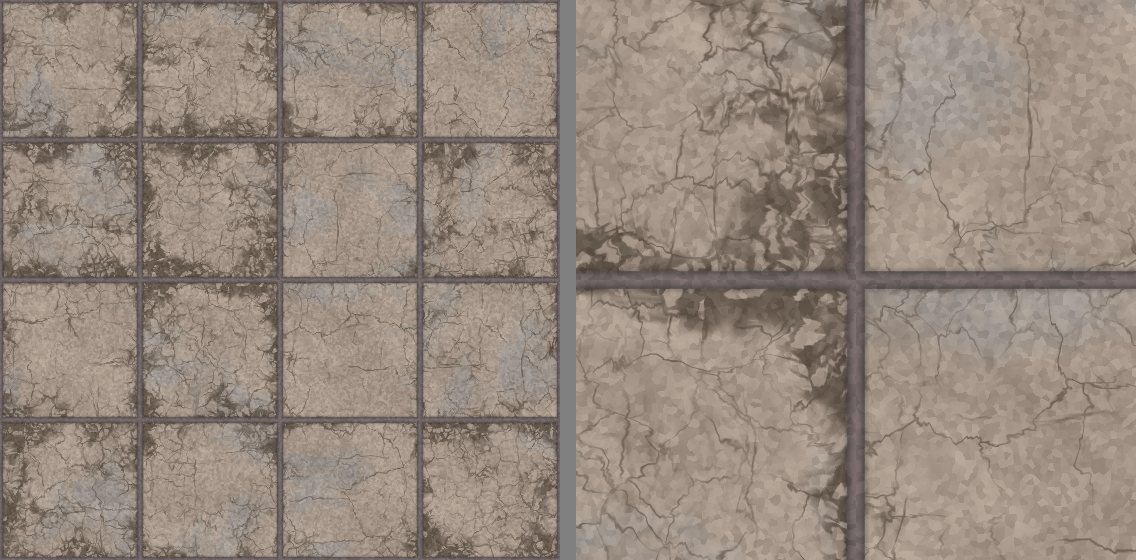
Left: the whole. Right: its middle third, enlarged.
Reproduce this texture procedurally as a Shadertoy shader.

```glsl
#define TILES 4.0
#define GROUT_HALF 0.021
#define CRACK_HALF 0.004
#define DAMAGE 0.5
#define GRAIN 0.55
#define STONE_LIGHT vec3(0.73, 0.67, 0.615)
#define STONE_DARK vec3(0.565, 0.505, 0.455)
#define SOIL vec3(0.36, 0.31, 0.265)
#define GROUT vec3(0.435, 0.39, 0.39)

vec2 hash2(vec2 p) {
    vec3 a = fract(p.xyx * vec3(0.1031, 0.1030, 0.0973));
    a += dot(a, a.yzx + 33.33);
    return fract((a.xx + a.yz) * a.zy);
}

// Layered sines, roughly -1 to 1
float mottle(vec2 p) {
    float sum = 0.0, amp = 0.5;
    for (int i = 0; i < 5; i++) {
        p = mat2(0.8, -0.6, 0.6, 0.8) * p * 1.9 + 1.7;
        p += 0.7 * sin(p.yx * 0.8);
        sum += amp * sin(p.x + 1.3 * sin(p.y));
        amp *= 0.6;
    }
    return sum;
}

// Cellular noise: x = distance to the cell border, y = random value of the cell
vec2 cells(vec2 p) {
    vec2 base = floor(p), f = fract(p), nearest = vec2(0.0), nearCell = vec2(0.0);
    float best = 8.0, border = 8.0;
    for (int k = 0; k < 9; k++) {
        vec2 o = vec2(k % 3 - 1, k / 3 - 1);
        vec2 r = o + hash2(base + o) - f;
        if (dot(r, r) < best) {
            best = dot(r, r);
            nearest = r;
            nearCell = o;
        }
    }
    for (int k = 0; k < 25; k++) {
        vec2 o = nearCell + vec2(k % 5 - 2, k / 5 - 2);
        vec2 r = o + hash2(base + o) - f;
        vec2 d = r - nearest;
        if (dot(d, d) > 1e-4)
            border = min(border, dot(0.5 * (nearest + r), normalize(d)));
    }
    return vec2(border, hash2(base + nearCell + 71.0).x);
}

float stroke(float dist, float halfWidth, float aa) {
    return 1.0 - smoothstep(0.0, halfWidth + aa, dist);
}

void mainImage(out vec4 fragColor, in vec2 fragCoord) {
    vec2 grid = TILES * fragCoord / iResolution.xy;
    float aa = 0.75 * TILES / iResolution.y;
    vec2 id = floor(grid), q = fract(grid);
    vec2 rim = min(q, 1.0 - q);
    float edge = min(rim.x, rim.y);

    // Each tile samples its own part of the noise
    vec2 seed = hash2(id + 3.0);
    vec2 p = q + 17.0 * seed + 3.0 * id;
    vec2 warp = vec2(mottle(p * 8.0), mottle(p * 8.0 + 40.0));
    vec2 w = p + 0.035 * warp;
    float damage = DAMAGE * hash2(id + 11.0).y;

    // Stone: cloudy tone, fine grain, greyish patches
    float grain = cells(p * 60.0).y - 0.5;
    float tone = 0.52 + 0.22 * mottle(p * 4.0) + 0.12 * mottle(p * 23.0) + GRAIN * grain;
    vec3 col = mix(STONE_DARK, STONE_LIGHT, tone);
    float grey = smoothstep(0.15, 0.8, mottle(p * 1.6 + 9.0));
    col = mix(col, vec3(dot(col, vec3(0.333))) * 0.97, 0.55 * grey);

    // Wear gathers along the rim and in the corners
    float field = 0.62 * exp(-7.0 * edge) + 0.2 * exp(-5.0 * length(rim))
                + 0.42 * mottle(p * 5.0 + 20.0) + damage;
    float wear = smoothstep(0.6, 1.1, field);
    float shatter = smoothstep(0.15, 0.75, field);

    // Cracks: long ones, a broken net, and nearly straight runs
    float longCrack = stroke(cells(w * 2.8).x / 2.8, CRACK_HALF, aa)
                    * smoothstep(-0.6, 0.2, mottle(p * 3.0 + 5.0));
    float netCrack = stroke(cells(w * 7.5 + 30.0).x / 7.5, CRACK_HALF + 0.006 * wear, aa) * shatter;
    vec2 runs = abs(fract((q + 0.02 * warp + 0.1 * seed) * 3.3) - 0.5) / 3.3;
    float runCrack = max(stroke(runs.x, CRACK_HALF, aa) * smoothstep(0.0, 0.6, mottle(p * 2.5 + 60.0)),
                         stroke(runs.y, CRACK_HALF, aa) * smoothstep(0.0, 0.6, mottle(p * 2.5 + 80.0)));
    float crack = max(max(0.75 * longCrack, 0.8 * netCrack), 0.7 * runCrack);
    crack *= 0.75 + 0.35 * mottle(p * 14.0);

    // Worn spots: soil with small pale chips left standing
    vec2 chip = cells(w * 19.0 + 50.0);
    float pale = smoothstep(0.06, 0.2, chip.x) * step(0.4, chip.y);
    col = mix(col, STONE_LIGHT, 0.35 * shatter * pale);
    col = mix(col, SOIL, wear * (0.85 - 0.65 * pale));
    col = mix(col, SOIL, clamp(crack, 0.0, 1.0));
    col += 0.07 * grain * wear;

    // Grout: lighter core, dark seam beside the tiles
    float seam = exp(-pow((edge - GROUT_HALF) / 0.009, 2.0));
    vec3 joint = GROUT * (1.06 - 0.12 * edge / GROUT_HALF + 0.16 * grain + 0.05 * mottle(p * 12.0));
    col = mix(joint, col, smoothstep(GROUT_HALF - aa, GROUT_HALF + aa, edge));
    col *= 1.0 - 0.17 * seam;

    fragColor = vec4(clamp(col, 0.0, 1.0), 1.0);
}
```
